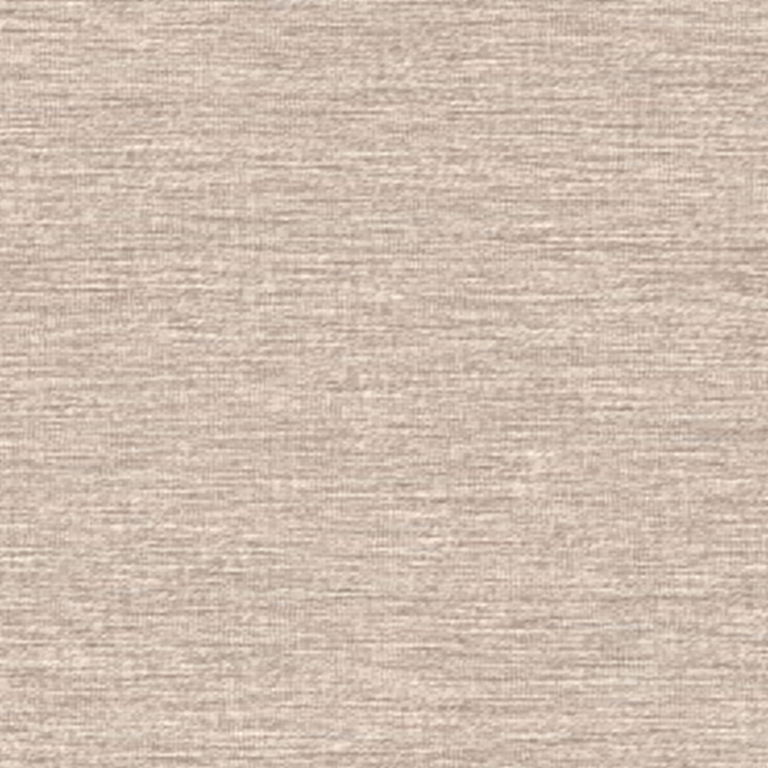
Reproduce this texture procedurally as a WebGL 1 fragment shader.

```glsl
precision highp float;
// Beige melange cloth: thin horizontal yarn streaks of two lengths,
// overlaid with crisp fibre grain and a weave of broken upright threads
// and short slanted stitches. All layers sum to one tone value.

#define YARN_ROWS 225.0
#define YARN_LENGTH 21.0
#define THREAD_COUNT 150.0
#define SHORT_STREAK 0.60
#define LONG_STREAK 0.38
#define BROAD_BAND 0.08
#define GRAIN 0.63
#define WEAVE 0.50
#define ROW_CONTRAST 0.45
#define MEAN_COLOR vec3(0.815, 0.747, 0.693)
#define TONE_STEP vec3(0.050, 0.053, 0.051)
#define COOL_FLECK vec3(0.82, 0.78, 0.76)

uniform vec2 u_resolution;

const float TAU = 6.2831853;
const float UNIT_SPREAD = 4.66; // brings value noise to a deviation near one

float hash(vec2 p) {
  return fract(sin(dot(p, vec2(127.1, 311.7))) * 43758.5453);
}

// Smooth value noise, centred on zero
float noise(vec2 p) {
  vec2 cell = floor(p);
  vec2 f = fract(p);
  f = f * f * (3.0 - 2.0 * f);
  float low = mix(hash(cell), hash(cell + vec2(1.0, 0.0)), f.x);
  float high = mix(hash(cell + vec2(0.0, 1.0)), hash(cell + 1.0), f.x);
  return (mix(low, high, f.y) - 0.5) * UNIT_SPREAD;
}

// One row of yarn, shifted at random so that streak ends do not line up
float yarn(float x, float row) {
  float shifted = x * (0.6 + hash(vec2(row, 3.9))) + 31.0 * hash(vec2(row, 7.3));
  float cell = floor(shifted);
  float f = smoothstep(0.0, 1.0, fract(shifted));
  float tone = mix(hash(vec2(cell, row)), hash(vec2(cell + 1.0, row)), f);
  return (tone - 0.5) * UNIT_SPREAD;
}

// Horizontal streaks; each row is set off against the next one,
// which keeps the lines distinct and the broad tone even
float streaks(vec2 p) {
  float row = floor(p.y);
  float lower = yarn(p.x, row);
  float middle = yarn(p.x, row + 1.0);
  float upper = yarn(p.x, row + 2.0);
  return mix(lower - ROW_CONTRAST * middle, middle - ROW_CONTRAST * upper,
             smoothstep(0.0, 1.0, fract(p.y)));
}

// Broken upright threads and short slanted stitches in small patches
float weave(vec2 p) {
  float wobble = 0.12 * noise(p * vec2(45.0, 90.0));
  float upright = sin(TAU * (p.x * THREAD_COUNT + wobble));
  upright *= 0.6 + 0.5 * noise(p * vec2(70.0, 60.0) + 53.0);
  vec2 slant = vec2(dot(p, vec2(0.62, -0.78)), dot(p, vec2(0.78, 0.62)));
  float stitches = noise(slant * vec2(240.0, 140.0) + 61.0);
  float patches = smoothstep(-0.8, 0.8, noise(p * vec2(16.0, 30.0) + 17.0));
  return mix(upright, stitches, 0.25 + 0.75 * patches);
}

void main() {
  float side = min(u_resolution.x, u_resolution.y);
  vec2 p = gl_FragCoord.xy / side;
  float detail = smoothstep(180.0, 420.0, side); // fades threads too fine to show

  // Yarn tones, from short streaks to broad bands
  float tone = SHORT_STREAK * streaks(p * vec2(YARN_LENGTH, YARN_ROWS));
  tone += LONG_STREAK * streaks(p * vec2(0.4 * YARN_LENGTH, 0.75 * YARN_ROWS) + 41.0);
  tone += BROAD_BAND * noise(p * vec2(2.3, 19.0) + 5.0);

  // Fibre grain and weave
  tone += GRAIN * detail * noise(p * vec2(185.0, 245.0) + 83.0);
  tone += WEAVE * detail * weave(p);

  // Slight rosy drift and rare pale, cool flecks
  float rosy = noise(p * vec2(6.0, 75.0) + 29.0);
  vec3 color = MEAN_COLOR + TONE_STEP * tone + rosy * vec3(0.003, -0.002, -0.002);
  float fleck = smoothstep(1.7, 2.3, noise(p * vec2(11.0, 70.0) + 97.0));
  color = mix(color, COOL_FLECK + TONE_STEP * tone, 0.4 * fleck);

  gl_FragColor = vec4(clamp(color, 0.0, 1.0), 1.0);
}
```
